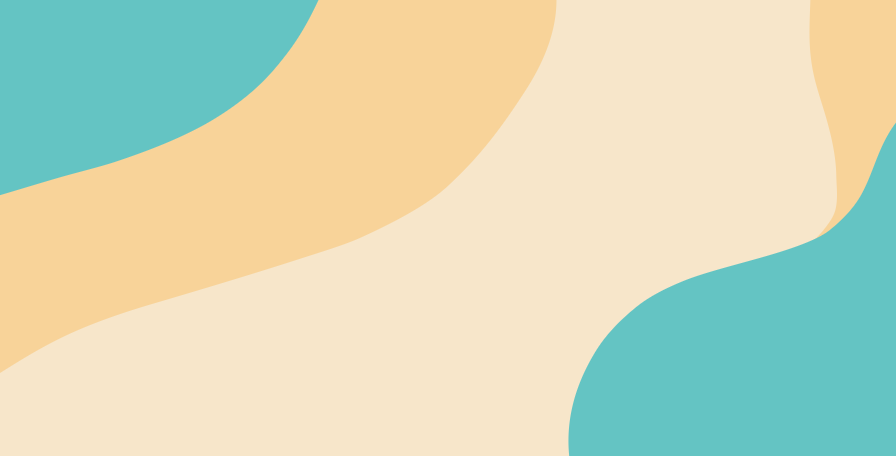
Reproduce this background procedurally as a WebGL 2 fragment shader.

```glsl
#version 300 es
precision highp float;

uniform vec2 u_resolution;
out vec4 fragColor;

const vec3 CREAM = vec3(0.967, 0.902, 0.792);
const vec3 SAND  = vec3(0.972, 0.827, 0.600);
const vec3 TEAL  = vec3(0.392, 0.769, 0.765);
const float ASPECT = 512.0 / 260.0;

// Each edge gives x along y. Knots: height, x, slope dx/dy; unit = canvas height.
const int KNOTS = 8;
const vec3 TEAL_LEFT[KNOTS] = vec3[KNOTS](
  vec3(0.572, 0.000, 3.40), vec3(0.610, 0.128, 3.45),
  vec3(0.646, 0.256, 3.00), vec3(0.695, 0.385, 2.25),
  vec3(0.738, 0.469, 1.65), vec3(0.808, 0.564, 1.10),
  vec3(0.879, 0.628, 0.78), vec3(1.000, 0.700, 0.47));
const vec3 SAND_LEFT[KNOTS] = vec3[KNOTS](
  vec3(0.182, 0.000, 1.60), vec3(0.256, 0.128, 2.00),
  vec3(0.333, 0.333, 3.40), vec3(0.433, 0.661, 3.10),
  vec3(0.479, 0.793, 2.20), vec3(0.590, 0.982, 1.10),
  vec3(0.800, 1.154, 0.65), vec3(1.000, 1.223, 0.00));
const vec3 SAND_RIGHT[KNOTS] = vec3[KNOTS](
  vec3(0.479, 1.795, 1.00), vec3(0.513, 1.823, 0.70),
  vec3(0.544, 1.837, 0.20), vec3(0.615, 1.838, -0.02),
  vec3(0.744, 1.815, -0.29), vec3(0.821, 1.792, -0.26),
  vec3(0.897, 1.780, -0.06), vec3(1.000, 1.781, 0.03));
const vec3 TEAL_RIGHT[KNOTS] = vec3[KNOTS](
  vec3(0.000, 1.251, -0.10), vec3(0.231, 1.310, 0.62),
  vec3(0.328, 1.400, 1.25), vec3(0.385, 1.505, 2.50),
  vec3(0.444, 1.703, 3.30), vec3(0.495, 1.823, 1.25),
  vec3(0.577, 1.895, 0.53), vec3(0.731, 1.969, 0.75));

// Cubic Hermite segment between two knots
float hermite(float y, vec3 a, vec3 b) {
  float h = b.x - a.x;
  float t = (y - a.x) / h;
  float s = t * t * (3.0 - 2.0 * t);
  float u = 1.0 - t;
  return mix(a.y, b.y, s) + h * t * u * (a.z * u - b.z * t);
}

// Smooth edge through all knots, continued straight past both ends
float edgeAt(float y, vec3 knots[KNOTS]) {
  vec3 first = knots[0];
  vec3 last = knots[KNOTS - 1];
  if (y < first.x) return first.y + first.z * (y - first.x);
  for (int i = 1; i < KNOTS; i++) {
    if (y < knots[i].x) return hermite(y, knots[i - 1], knots[i]);
  }
  return last.y + last.z * (y - last.x);
}

// Antialiased coverage where side is positive
float coverage(float side) {
  float pixel = length(vec2(dFdx(side), dFdy(side)));
  return clamp(side / max(pixel, 1e-6) + 0.5, 0.0, 1.0);
}

void main() {
  vec2 p = gl_FragCoord.xy / u_resolution * vec2(ASPECT, 1.0);

  // Sand waves over the cream ground
  vec3 color = CREAM;
  color = mix(color, SAND, coverage(edgeAt(p.y, SAND_LEFT) - p.x));
  color = mix(color, SAND, coverage(p.x - edgeAt(p.y, SAND_RIGHT)));

  // Teal corners on top
  color = mix(color, TEAL, coverage(edgeAt(p.y, TEAL_LEFT) - p.x));
  color = mix(color, TEAL, coverage(p.x - edgeAt(p.y, TEAL_RIGHT)));

  fragColor = vec4(color, 1.0);
}
```
